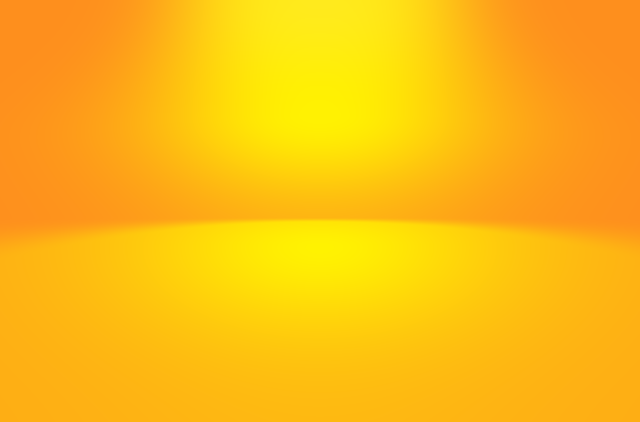
Write a Shadertoy shader that draws this background.

```glsl
// Empty studio backdrop: a glowing yellow wall above a softly lit amber floor.

// Maps light strength (0 to 1) to the orange-yellow ramp.
vec3 warmRamp(float light) {
    return mix(vec3(0.995, 0.56, 0.115), vec3(1.0, 0.95, 0.005), clamp(light, 0.0, 1.0));
}

// Broad glow that dims toward the floor and narrows toward the ceiling.
float wallLight(float side, float y) {
    float ceiling = smoothstep(0.65, 1.05, y);
    float halfWidth = mix(0.28, 0.235, ceiling);
    float across = exp(-pow(side / halfWidth, mix(2.1, 3.4, ceiling)));
    float rise = mix(0.36, 1.0, smoothstep(0.45, 0.73, y));
    return across * rise * (1.0 - 0.09 * ceiling);
}

// Elliptical pool of light just in front of the wall.
float floorLight(float side, float y) {
    float dy = y - 0.415;
    vec2 pool = vec2(side / 0.29, dy / (dy > 0.0 ? 0.13 : 0.21));
    float base = 0.30 + 0.10 * exp(-side * side * 9.0);
    return base + (1.0 - base) * exp(-pow(dot(pool, pool), 0.85));
}

void mainImage(out vec4 fragColor, in vec2 fragCoord) {
    vec2 uv = fragCoord / iResolution.xy;
    float side = abs(uv.x - 0.5);

    // The seam bows downward and blurs away from the centre.
    float seam = 0.479 - 0.19 * side * side;
    float blur = 0.006 + 0.18 * side * side;
    float onWall = smoothstep(seam - blur, seam + blur, uv.y);

    vec3 wall = warmRamp(wallLight(side, uv.y));
    wall.b += 0.10 * smoothstep(0.75, 1.0, uv.y) * exp(-side * side * 30.0);
    vec3 ground = warmRamp(floorLight(side, uv.y));

    fragColor = vec4(mix(ground, wall, onWall), 1.0);
}
```
